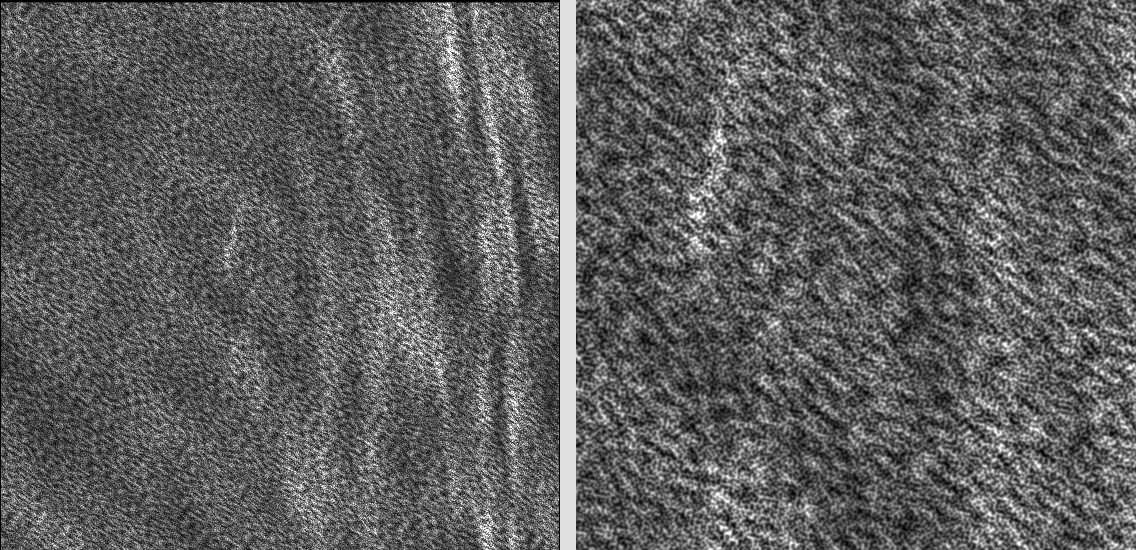
Left: the whole. Right: its middle third, enlarged.
Reproduce this texture procedurally as a WebGL 1 fragment shader.

```glsl
precision highp float;

uniform vec2 u_resolution;

// Tone
const float BASE_TONE = 0.342;
const float PATCH_DEPTH = 0.11;
const float BAND_DEPTH = 0.22;
const float GRAIN_CONTRAST = 0.385;
const float GRAIN_SKEW = 0.08;

// Grain, in cells per canvas height
const float RIPPLE_ANGLE = -0.6;
const vec2 RIPPLE_SCALE = vec2(78.0, 190.0);
const float SPECKLE_ANGLE = 0.6;
const float SPECKLE_SCALE = 440.0;
const float RIPPLE_GAIN = 3.2;
const float SPECKLE_GAIN = 3.6;

// Bright ridges and short streaks, in canvas heights
const float RIDGE_X = 0.885;
const float RIDGE_BEND = 0.075;
const float RIDGE_GAP = 0.05;
const float RIDGE_WIDTH = 0.0125;
const float RIDGE_GAIN = 0.28;
const int STREAK_COUNT = 18;
const float STREAK_GAIN = 0.26;

const vec2 BORDER = vec2(0.0022, 0.0048);

float hash(vec2 cell) {
  vec3 q = fract(cell.xyx * vec3(0.1031, 0.1030, 0.0973));
  q += dot(q, q.yzx + 33.33);
  return fract((q.x + q.y) * q.z);
}

vec2 gradient(vec2 cell) {
  float angle = 6.28319 * hash(cell);
  return vec2(cos(angle), sin(angle));
}

float gradientNoise(vec2 p) {
  vec2 cell = floor(p);
  vec2 f = p - cell;
  vec2 w = f * f * f * (f * (f * 6.0 - 15.0) + 10.0);
  vec2 e = vec2(1.0, 0.0);
  float a = dot(gradient(cell), f);
  float b = dot(gradient(cell + e), f - e);
  float c = dot(gradient(cell + e.yx), f - e.yx);
  float d = dot(gradient(cell + 1.0), f - 1.0);
  return mix(mix(a, b, w.x), mix(c, d, w.x), w.y);
}

vec2 rotate(vec2 p, float angle) {
  float c = cos(angle);
  float s = sin(angle);
  return vec2(c * p.x + s * p.y, c * p.y - s * p.x);
}

float bell(float d) {
  return exp(-d * d);
}

// Oblique ripples mixed with sharp speckle, about unit deviation, bright tail
float grain(vec2 p) {
  vec2 warp = vec2(gradientNoise(p * 2.6 + 7.0), gradientNoise(p * 2.6 + 31.0));
  vec2 q = rotate(p + 0.03 * warp, RIPPLE_ANGLE);
  float ripple = gradientNoise(q * RIPPLE_SCALE + 300.0);
  float speckle = gradientNoise(rotate(p, SPECKLE_ANGLE) * SPECKLE_SCALE + 700.0);
  float sum = RIPPLE_GAIN * ripple + SPECKLE_GAIN * speckle;
  return sum + GRAIN_SKEW * (sum * sum - 1.0);
}

// Two long parallel ridges, broken along their length, on a soft glow
float ridges(float across, float y) {
  float sum = 0.0;
  for (int i = 0; i < 2; i++) {
    float k = float(i);
    float d = (across - k * RIDGE_GAP) / (RIDGE_WIDTH * (1.0 - 0.25 * k));
    float fade = gradientNoise(vec2(k * 9.0 + 3.4, y * 5.0 + 0.6))
               + 0.5 * gradientNoise(vec2(across * 25.0 + 60.0, y * 13.0));
    float strength = smoothstep(-0.45 + 0.25 * k, 0.35, fade) * (1.15 - 0.2 * k);
    sum += strength * (bell(d) + 0.2 * bell(d * 0.4)) - 0.08 * bell(d * 0.6 - 1.7);
  }
  return sum;
}

// Short leaning streaks scattered over the middle and right, first ones strongest
float streaks(vec2 p) {
  float sum = 0.0;
  for (int i = 0; i < STREAK_COUNT; i++) {
    float k = float(i);
    vec2 center = vec2(0.39 + 0.62 * fract(k * 0.618 + 0.05), fract(k * 0.755 + 0.56));
    float size = hash(vec2(k, 5.0));
    float lean = mix(0.25, -0.2, smoothstep(0.42, 0.55, center.x));
    vec2 d = p - center;
    d.x -= lean * d.y;
    d /= vec2(mix(0.010, 0.016, size), mix(0.05, 0.10, size));
    sum += (1.0 - 0.65 * fract(k * 0.382)) * bell(length(d));
  }
  return sum;
}

void main() {
  vec2 p = gl_FragCoord.xy / u_resolution.y;
  float width = u_resolution.x / u_resolution.y;

  // Coordinate across the curved, nearly vertical flow
  float wobble = 0.012 * gradientNoise(p * vec2(5.0, 8.0) + 50.0)
               + 0.006 * gradientNoise(p * vec2(20.0, 22.0) + 90.0);
  float across = p.x - RIDGE_X + RIDGE_BEND * smoothstep(0.5, 1.0, p.y) + wobble;
  float flowMask = smoothstep(0.3, 0.75, p.x);

  // Broad patches on the left turn into upright bands on the right
  vec2 q = rotate(p, mix(-0.75, -1.2, flowMask));
  float patches = 0.8 * gradientNoise(q * vec2(3.5, 6.0) + 20.0)
                + 0.8 * gradientNoise(q * vec2(9.0, 17.0) + 80.0);
  float bands = gradientNoise(vec2(across * 22.0, p.y * 3.6) + 40.0);

  float tone = BASE_TONE + PATCH_DEPTH * patches;
  tone += BAND_DEPTH * flowMask * bands;
  tone += RIDGE_GAIN * ridges(across, p.y);
  tone += STREAK_GAIN * streaks(p + vec2(wobble, 0.0));

  float value = max(tone, 0.08) * (1.0 + GRAIN_CONTRAST * grain(p));

  // Thin black border on the left, right and top
  vec2 inset = vec2(min(p.x, width - p.x), 1.0 - p.y);
  vec2 inside = smoothstep(BORDER * 0.6, BORDER * 1.2, inset);
  gl_FragColor = vec4(vec3(clamp(value, 0.0, 1.0) * inside.x * inside.y), 1.0);
}
```
